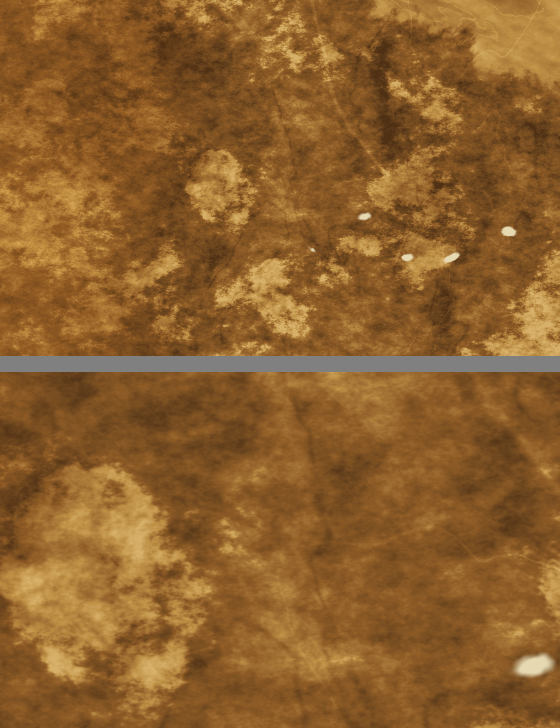
Top: the whole. Bottom: its middle third, enlarged.
This texture is drawn by a WebGL 2 fragment shader. Its source:

```glsl
#version 300 es
precision highp float;
// Arid terrain from above: ochre plains, ragged pale crusts, gullies, sand fan and salt pans.
uniform vec2 u_resolution;
out vec4 fragColor;

float hash(vec2 p) {
  vec3 q = fract(vec3(p.xyx) * 0.1031);
  q += dot(q, q.yzx + 33.33);
  return fract((q.x + q.y) * q.z);
}

float valueNoise(vec2 p) {
  vec2 i = floor(p), f = fract(p);
  f = f * f * (3.0 - 2.0 * f);
  float low = mix(hash(i), hash(i + vec2(1, 0)), f.x);
  float high = mix(hash(i + vec2(0, 1)), hash(i + vec2(1, 1)), f.x);
  return mix(low, high, f.y);
}

// Layered noise scaled to mean 0 and deviation near 1
float layers(vec2 p, float gain) {
  float sum = 0.0, power = 0.0, amp = 1.0;
  for (int i = 0; i < 5; i++) {
    sum += amp * (valueNoise(p) - 0.5);
    power += amp * amp;
    p = mat2(1.6, 1.2, -1.2, 1.6) * p + 17.3;
    amp *= gain;
  }
  return sum / (0.215 * sqrt(power));
}

// Bends coordinates with layered sines
vec2 bend(vec2 p, float amount) {
  vec2 b = sin(p.yx * 9.0 + vec2(1.3, 4.1));
  b += 0.6 * sin(p.yx * 21.0 + b.yx * 2.0 + p * 7.0);
  return p + amount * b;
}

// Soft band of half width w around zero
float band(float d, float w) {
  return exp(-d * d / (w * w));
}

float span(float lo, float hi, float soft, float v) {
  return smoothstep(lo - soft, lo + soft, v) * (1.0 - smoothstep(hi - soft, hi + soft, v));
}

// Six earth colours, one per unit of level
vec3 earth(float level) {
  vec3 c = mix(vec3(0.31, 0.19, 0.08), vec3(0.39, 0.25, 0.11), clamp(level + 1.0, 0.0, 1.0));
  c = mix(c, vec3(0.48, 0.31, 0.13), clamp(level, 0.0, 1.0));
  c = mix(c, vec3(0.56, 0.36, 0.15), clamp(level - 1.0, 0.0, 1.0));
  c = mix(c, vec3(0.64, 0.45, 0.21), clamp(level - 2.0, 0.0, 1.0));
  c = mix(c, vec3(0.74, 0.56, 0.27), clamp(level - 3.0, 0.0, 1.0));
  return mix(c, vec3(0.82, 0.66, 0.38), clamp(level - 4.0, 0.0, 1.3));
}

// Scattered ragged salt pans
float saltPans(vec2 p, float rough) {
  float cover = 0.0;
  for (int i = 0; i < 5; i++) {
    float k = float(i);
    vec2 centre = vec2(0.85 + 0.14 * k, 0.06 + 0.4 * hash(vec2(k, 7.0)));
    float radius = mix(0.007, 0.018, hash(vec2(k, 3.0)));
    float d = length((p - centre) * vec2(0.7, 1.3)) - radius * (1.0 + 0.25 * rough);
    cover = max(cover, 1.0 - smoothstep(-0.003, 0.004, d));
  }
  return cover;
}

void main() {
  vec2 p = gl_FragCoord.xy / u_resolution.y;
  vec2 w = bend(p, 0.022);
  float broad = layers(w * 2.6 + 3.0, 0.5);
  float grain = layers(p * vec2(24.0, 38.0) + 50.0, 0.75);
  float rough = layers(w * 13.0 + 9.0, 0.65);

  // Regions: calm plain, dark belt and sand fan
  float plain = 1.0 - smoothstep(0.25, 0.7, p.x + 0.08 * broad);
  float belt = band(p.x - 0.52 - 0.12 * sin(p.y * 7.0 - 3.0) + 0.05 * rough, 0.15);
  vec2 fan = p - vec2(1.05, 1.0);
  float across = dot(fan, vec2(0.47, 0.88)), along = dot(fan, vec2(0.88, -0.47));
  float sand = smoothstep(-0.03, 0.04, across + 0.025 * rough);

  // Pale crusts with frayed edges
  float crustField = layers(w * vec2(5.0, 6.0) + 21.0, 0.55) + 0.35 * rough + 0.35 * grain;
  float crust = smoothstep(0.1, 1.3, crustField - 0.7 * belt);
  crust *= (1.0 - 0.6 * plain) * (1.0 - sand);

  // Gullies and valleys
  float crease = layers(w * vec2(5.5, 4.0) + 70.0, 0.5);
  float gully = band(crease, 0.13) * (1.0 - plain) * (1.0 - sand);
  float gorge = band(p.x - 1.06 - 0.16 * pow(1.0 - p.y, 2.0) + 0.008 * rough, 0.024)
              * span(0.54, 0.88, 0.06, p.y);
  float valley = band(w.x - 1.22 - 0.27 * p.y + 0.01 * rough, 0.035) * span(0.0, 0.65, 0.08, p.y);

  // Thin pale stream beds
  float stream = band(w.x - 0.87 - 0.65 * pow(max(1.0 - p.y, 0.0), 1.5), 0.006)
               * span(0.5, 1.1, 0.04, p.y);
  float rill = band(layers(w * 3.0 + 33.0, 0.4), 0.025) * smoothstep(0.6, 1.0, p.x);

  // Sand fan streaks
  float flow = layers(vec2(along * 4.0, across * 16.0) + 2.0 * w, 0.45);
  float fanTone = 0.9 + 0.4 * flow + 0.5 * band(flow - 0.3, 0.12) + 0.12 * grain;

  float tone = -0.27 + 0.4 * broad + 0.22 * rough + mix(0.42, 0.34, plain) * grain;
  tone += 1.45 * crust - 0.85 * belt - 0.6 * gully - 0.9 * valley + 0.2 * plain;
  tone = mix(tone, fanTone, sand);
  tone += 0.75 * stream + 0.5 * rill - 1.5 * gorge;

  vec3 color = earth(2.0 + tone / 0.72);
  color *= mix(vec3(1.0), vec3(1.03, 0.98, 0.88), plain * 0.7);
  color = mix(color, vec3(0.9, 0.85, 0.7), saltPans(w, rough));
  fragColor = vec4(clamp(color, 0.0, 1.0), 1.0);
}
```
